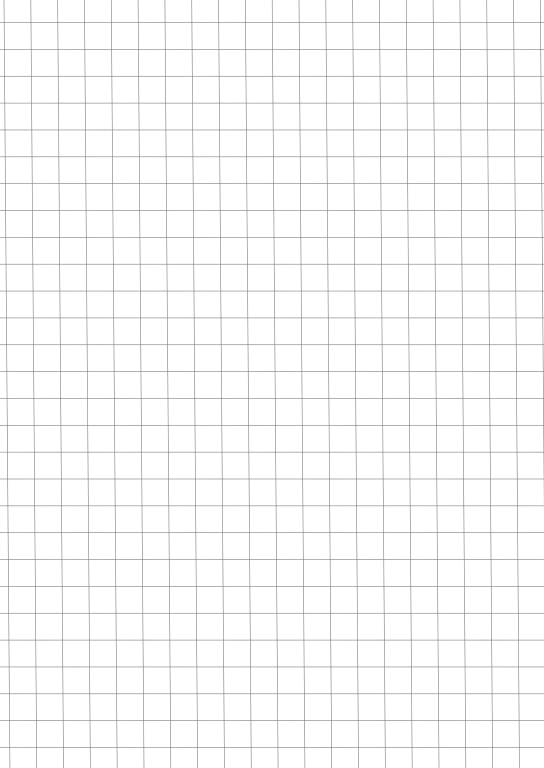
A Shadertoy shader for this pattern:

```glsl
// Squared paper: fine grey ruled lines on white, the upright rules leaning slightly.

// Lengths are fractions of the canvas height.
const vec2  PITCH        = vec2(0.03492, 0.03496); // spacing across and down
const float FIRST_COLUMN = 0.0129;   // first upright rule, at the bottom edge
const float FIRST_ROW    = 0.0267;   // lowest level rule
const float LEAN         = -0.0077;  // sideways drift of upright rules per height
const float LINE_WIDTH   = 0.00080;
const vec3  PAPER        = vec3(1.0);
const vec3  INK          = vec3(0.48);
const float INK_WEAR     = 0.08;     // strength of uneven inking

// Signed distance to the nearest rule of an evenly spaced set.
float ruleDistance(float position, float pitch) {
    return (fract(position / pitch + 0.5) - 0.5) * pitch;
}

// Share of a pixel covered by a rule, by exact box overlap.
float ruleCoverage(float dist, float pixel) {
    float overlap = 0.5 * (LINE_WIDTH + pixel) - abs(dist);
    return clamp(overlap, 0.0, min(LINE_WIDTH, pixel)) / pixel;
}

// Layered sines fade the ink gently along each rule.
float inkStrength(float along, float lineIndex) {
    float wave = sin(along * 41.0 + lineIndex * 2.4)
               + 0.5 * sin(along * 97.0 - lineIndex * 1.7);
    return 1.0 - INK_WEAR * (0.5 + wave / 3.0);
}

void mainImage(out vec4 fragColor, in vec2 fragCoord) {
    float pixel = 1.0 / iResolution.y;
    vec2 uv = fragCoord * pixel;

    // Shear the columns, then measure both sets of rules
    vec2 grid = vec2(uv.x - FIRST_COLUMN - LEAN * uv.y, uv.y - FIRST_ROW);
    vec2 lineIndex = floor(grid / PITCH + 0.5);

    float column = ruleCoverage(ruleDistance(grid.x, PITCH.x), pixel)
                 * inkStrength(uv.y, lineIndex.x);
    float row = ruleCoverage(ruleDistance(grid.y, PITCH.y), pixel)
              * inkStrength(uv.x, lineIndex.y);

    // Crossings merge without doubling the ink
    float ink = 1.0 - (1.0 - column) * (1.0 - row);
    fragColor = vec4(mix(PAPER, INK, ink), 1.0);
}
```
